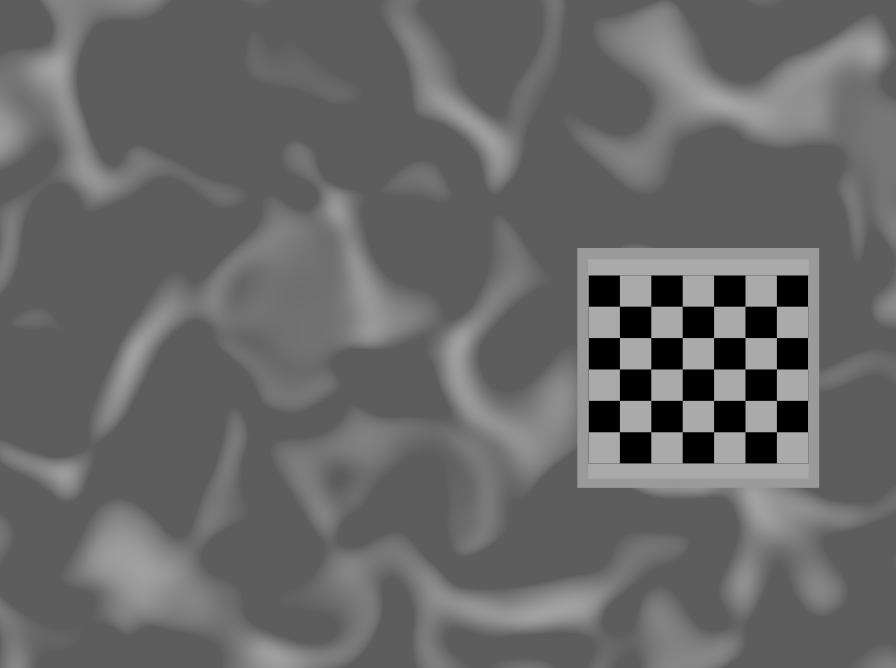
Give the GLSL for this texture, as a Shadertoy shader.

```glsl
// Soft grey wisps on a flat ground, with a framed checkerboard panel on top.
// The wisps are gradient noise, bent by a second noise and cut off at the ground level;
// the panel is made of box distances and a repeated square wave. Unit: canvas height.

const float GROUND_GREY  = 0.365;
const float FRAME_GREY   = 0.605;
const float PANEL_GREY   = 0.665;
const float BLACK_GREY   = 0.0;

const float WISP_FREQ    = 6.4;   // noise cells per canvas height
const float WARP_FREQ    = 0.95;  // warp cells per wisp cell
const float WARP_AMOUNT  = 1.25;  // bend, in wisp cells
const float WISP_CUTOFF  = 0.02;  // noise below this is flat ground
const float WISP_GAIN    = 0.50;
const float WISP_CURVE   = 0.85;

const vec2  FRAME_CENTER = vec2(1.0453, 0.4492);
const vec2  FRAME_HALF   = vec2(0.1810, 0.1795);
const vec2  PANEL_CENTER = vec2(1.0455, 0.4477);
const vec2  PANEL_HALF   = vec2(0.1650, 0.1640);
const vec2  BOARD_CENTER = vec2(1.0455, 0.4469);
const vec2  BOARD_CELLS  = vec2(7.0, 6.0);
const float CELL_SIZE    = 0.0470;

// Unit gradient of a lattice point
vec2 latticeGradient(vec2 cell) {
    vec3 h = fract(cell.xyx * vec3(0.1031, 0.1030, 0.0973));
    h += dot(h, h.yzx + 33.33);
    float angle = 6.28319 * fract((h.x + h.y) * h.z);
    return vec2(cos(angle), sin(angle));
}

// Gradient noise with a quintic fade
float gradientNoise(vec2 p) {
    vec2 cell = floor(p);
    vec2 f = p - cell;
    vec2 fade = f * f * f * (f * (f * 6.0 - 15.0) + 10.0);
    vec2 right = vec2(1.0, 0.0), up = vec2(0.0, 1.0);
    float a = dot(latticeGradient(cell), f);
    float b = dot(latticeGradient(cell + right), f - right);
    float c = dot(latticeGradient(cell + up), f - up);
    float d = dot(latticeGradient(cell + 1.0), f - 1.0);
    return mix(mix(a, b, fade.x), mix(c, d, fade.x), fade.y);
}

// Warped noise, clipped to the ground
float wispGrey(vec2 uv) {
    vec2 p = uv * WISP_FREQ + 40.0;
    vec2 q = p * WARP_FREQ;
    vec2 warp = vec2(gradientNoise(q + vec2(17.3, 71.6)),
                     gradientNoise(q + vec2(93.7, 28.4)));
    float n = gradientNoise(p + WARP_AMOUNT * warp);
    return GROUND_GREY + WISP_GAIN * pow(max(n - WISP_CUTOFF, 0.0), WISP_CURVE);
}

// Smooth coverage of an axis-aligned box
float boxMask(vec2 p, vec2 halfSize, float pixel) {
    vec2 d = abs(p) - halfSize;
    return clamp(0.5 - max(d.x, d.y) / pixel, 0.0, 1.0);
}

// Smooth checker pattern: 0 in the lower left cell, 1 in its neighbours
float checker(vec2 cells, float pixel) {
    vec2 edge = abs(mod(cells - 0.5, 2.0) - 1.0) - 0.5;
    vec2 wave = clamp(2.0 * edge * CELL_SIZE / pixel, -1.0, 1.0);
    return 0.5 - 0.5 * wave.x * wave.y;
}

void mainImage(out vec4 fragColor, in vec2 fragCoord) {
    float pixel = 1.0 / iResolution.y;
    vec2 uv = fragCoord * pixel;

    float grey = wispGrey(uv);

    // Frame and panel
    grey = mix(grey, FRAME_GREY, boxMask(uv - FRAME_CENTER, FRAME_HALF, pixel));
    grey = mix(grey, PANEL_GREY, boxMask(uv - PANEL_CENTER, PANEL_HALF, pixel));

    // Checkerboard
    vec2 boardHalf = 0.5 * BOARD_CELLS * CELL_SIZE;
    vec2 board = uv - BOARD_CENTER;
    float black = checker((board + boardHalf) / CELL_SIZE, pixel);
    grey = mix(grey, BLACK_GREY, black * boxMask(board, boardHalf, pixel));

    fragColor = vec4(vec3(grey), 1.0);
}
```
